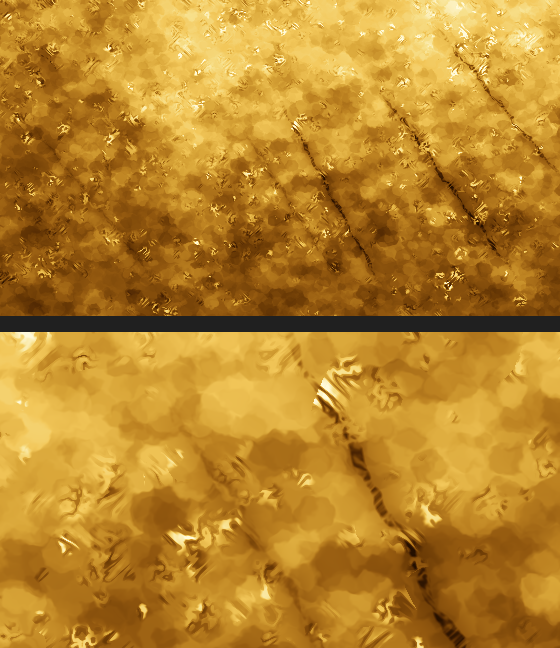
Top: the whole. Bottom: its middle third, enlarged.
Reproduce this texture procedurally as a Shadertoy shader.

```glsl
const vec3 GOLD[9] = vec3[9](
    vec3(0.14, 0.06, 0.00), vec3(0.29, 0.14, 0.01), vec3(0.42, 0.23, 0.02),
    vec3(0.58, 0.35, 0.06), vec3(0.74, 0.51, 0.13), vec3(0.85, 0.65, 0.22),
    vec3(0.95, 0.78, 0.35), vec3(0.97, 0.88, 0.55), vec3(1.00, 0.98, 0.86));
const float STOPS[9] = float[9](-0.10, 0.07, 0.21, 0.37, 0.50, 0.61, 0.75, 0.92, 1.10);

// Crack segments: start.xy, end.xy
const vec4 CRACKS[5] = vec4[5](
    vec4(0.86, 0.73, 1.22, 0.07), vec4(1.17, 0.76, 1.65, 0.10),
    vec4(1.35, 0.95, 1.79, 0.42), vec4(0.74, 0.64, 1.10, 0.07),
    vec4(0.07, 0.64, 0.52, 0.08));

vec3 hash3(vec2 cell, float seed) {
    vec3 h = fract(vec3(cell.xyx + seed) * vec3(0.1031, 0.1030, 0.0973));
    h += dot(h, h.yxz + 33.33);
    return fract((h.xxy + h.yzz) * h.zyx);
}

float layeredSines(vec2 p) {
    float sum = 0.0, amp = 0.5;
    for (int i = 0; i < 4; i++) {
        sum += amp * sin(p.x + 1.6 * sin(p.y + float(i)));
        p = mat2(0.8, 0.6, -0.6, 0.8) * p * 1.7 + 2.3;
        amp *= 0.6;
    }
    return sum;
}

float glow(vec2 p, vec2 centre, float radius) {
    vec2 d = (p - centre) / radius;
    return exp(-dot(d, d));
}

// Broad light and shade with slanting streaks
float lightField(vec2 p) {
    float tone = 0.29 + 0.40 * p.y;
    tone += 0.17 * glow(p, vec2(1.38, 0.97), 0.34);
    tone += 0.18 * glow(p, vec2(0.62, 0.75), 0.26);
    tone -= 0.16 * glow(p, vec2(0.20, 0.90), 0.25);
    tone -= 0.13 * glow(p, vec2(0.12, 0.50), 0.26);
    vec2 slanted = vec2(dot(p, vec2(0.85, 0.53)), dot(p, vec2(0.53, -0.85)));
    tone += 0.08 * layeredSines(slanted * vec2(20.0, 6.0));
    return tone + 0.12 * layeredSines(p * vec2(17.0, 25.0) + 4.0);
}

// Overlapping dabs, each taking the light at its centre
float paintDabs(float tone, vec2 p, float size, float jitter, float opacity, float seed) {
    vec2 home = floor(p / size);
    for (int y = -1; y <= 1; y++)
    for (int x = -1; x <= 1; x++) {
        vec2 cell = home + vec2(x, y);
        vec3 place = hash3(cell, seed);
        vec3 look = hash3(cell, seed + 57.0);
        vec2 centre = (cell + 0.1 + 0.8 * place.xy) * size;
        vec2 d = (p - centre) / size;
        float radius = mix(0.4, 0.8, place.z);
        float soft = 0.0025 / size;
        float cover = 1.0 - smoothstep(radius - soft, radius + soft, length(d * vec2(0.9, 1.1)));
        float dabTone = lightField(centre) + jitter * (look.x * 2.0 - 1.0);
        tone = mix(tone, dabTone, cover * opacity * mix(0.3, 1.0, look.y));
    }
    return tone;
}

// Winding contour lines, like creased foil
float creases(vec2 p) {
    vec2 warped = p + 0.012 * vec2(sin(p.y * 83.0), sin(p.x * 71.0 + 2.0));
    return sin(5.0 * layeredSines(warped * 75.0) + 2.0 * layeredSines(warped.yx * 120.0));
}

// Small creased patches, a few of them flashing white
float glints(vec2 p, float size, float density, float crease, float seed) {
    vec2 home = floor(p / size);
    float sum = 0.0;
    for (int y = -1; y <= 1; y++)
    for (int x = -1; x <= 1; x++) {
        vec2 cell = home + vec2(x, y);
        vec3 h = hash3(cell, seed);
        vec3 look = hash3(cell, seed + 31.0);
        float reach = length(p / size - cell - 0.2 - 0.6 * h.xy);
        float radius = mix(0.35, 0.8, look.y);
        float mask = (1.0 - smoothstep(0.4 * radius, radius, reach)) * step(h.z, density);
        float flash = mix(0.07, 0.55, pow(look.x, 5.0));
        sum += mask * (flash * smoothstep(0.0, 0.8, crease)
                     - mix(0.04, 0.17, look.z) * smoothstep(0.5, 0.95, -crease));
    }
    return sum;
}

// x: thin ragged line, y: soft shade around it
vec2 crack(vec2 p, vec2 a, vec2 b, float seed) {
    vec2 dir = normalize(b - a);
    float along = dot(p - a, dir);
    float t = along / length(b - a);
    float across = dot(p - a, vec2(-dir.y, dir.x));
    across += 0.007 * layeredSines(vec2(along * 45.0 + seed, seed));
    float ends = smoothstep(0.0, 0.25, t) * (1.0 - smoothstep(0.8, 1.0, t));
    float width = 0.0045 + 0.003 * layeredSines(vec2(along * 90.0, seed * 3.0));
    float line = 1.0 - smoothstep(width - 0.002, width + 0.002, abs(across));
    return ends * vec2(line, exp(-across * across / 0.0004));
}

void mainImage(out vec4 fragColor, in vec2 fragCoord) {
    vec2 p = fragCoord / iResolution.y;
    vec2 rough = p + 0.005 * vec2(layeredSines(p * 110.0), layeredSines(p.yx * 110.0 + 7.0));
    float crease = creases(p);

    // Dabs from coarse to fine
    float tone = lightField(rough);
    tone = paintDabs(tone, rough, 0.090, 0.17, 0.60, 3.0);
    tone = paintDabs(tone, rough, 0.046, 0.20, 0.65, 19.0);
    tone = paintDabs(tone, rough, 0.026, 0.18, 0.45, 41.0);

    // Slanting cracks: the first three sharp, the rest mostly shade
    for (int i = 0; i < 5; i++) {
        vec2 mark = crack(p, CRACKS[i].xy, CRACKS[i].zw, float(i) * 2.7 + 1.0);
        float sharp = i < 3 ? 0.24 : 0.07;
        tone -= sharp * mark.x * (0.7 - 0.6 * crease) + 0.08 * mark.y;
    }

    // Glints gather in drifting clusters and in the light
    float cluster = layeredSines(p * vec2(9.0, 11.0) + 1.5);
    float density = clamp(0.16 + 0.35 * cluster + 0.18 * p.y, 0.05, 0.7);
    tone += glints(rough, 0.036, density, crease, 71.0);
    tone += glints(rough, 0.021, 0.6 * density, crease, 113.0);

    // Tone to gold
    vec3 color = GOLD[0];
    for (int i = 1; i < 9; i++) {
        float k = clamp((tone - STOPS[i - 1]) / (STOPS[i] - STOPS[i - 1]), 0.0, 1.0);
        color = mix(color, GOLD[i], k);
    }
    fragColor = vec4(color, 1.0);
}
```
